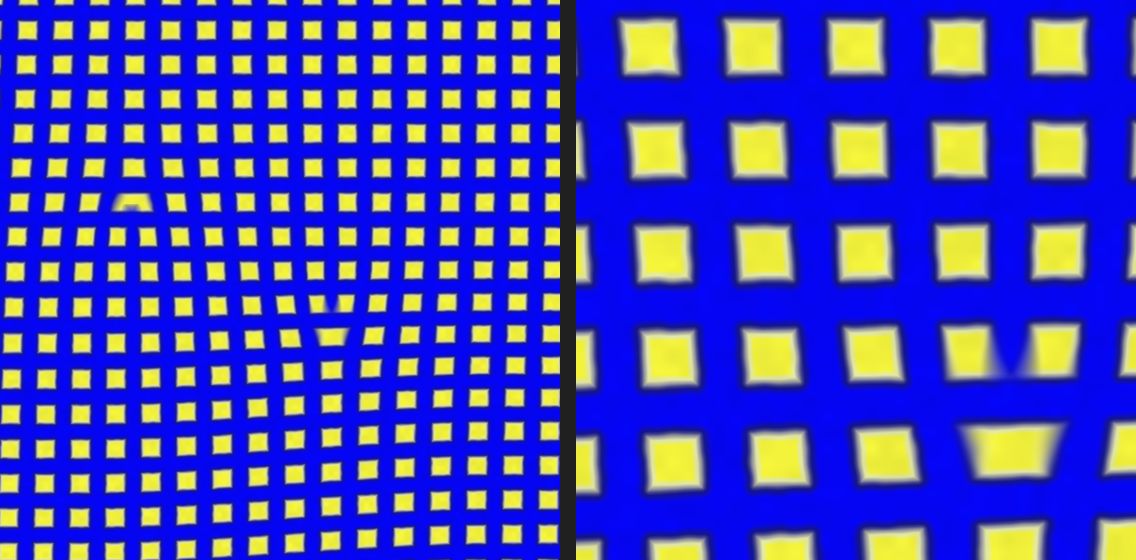
Left, the full canvas; right, a detail of the centre.
A Shadertoy shader for this pattern:

```glsl
// A grid of soft yellow squares on blue, bent by two opposite dislocations
// where a column splits and merges. Angle terms warp the column phase, a
// smooth bulge bends the rows, and a sideways blur smears both cores.
#define COLUMNS 15.93
#define ROWS 16.27
#define HALF_SIDE 0.25
#define SPLIT_CORE vec2(0.232, 0.635)
#define MERGE_CORE vec2(0.592, 0.4245)
#define SMEAR_RADIUS 0.036
#define SMEAR_WIDTH 0.026
#define EDGE_SOFTNESS 0.016
#define WEAR_SCALE 110.0
#define WEAR_AMOUNT 0.022
#define TAPS 9

const float TAU = 6.2831853;

float hash(vec2 p) {
    vec3 q = fract(vec3(p.xyx) * 0.1031);
    q += dot(q, q.yzx + 33.33);
    return fract((q.x + q.y) * q.z);
}

float valueNoise(vec2 p) {
    vec2 i = floor(p), f = fract(p);
    f = f * f * (3.0 - 2.0 * f);
    vec2 e = vec2(0.0, 1.0);
    return mix(mix(hash(i), hash(i + e.yx), f.x),
               mix(hash(i + e.xy), hash(i + e.yy), f.x), f.y);
}

// Turns around a core, from -0.5 to 0.5; its unit jump vanishes in fract
float turns(vec2 p) {
    return atan(p.y, p.x) / TAU;
}

// Column and row phase; whole numbers are square centres
vec2 gridPhase(vec2 p) {
    float column = p.x * COLUMNS - 0.744
                 + turns(p - SPLIT_CORE) - turns(p - MERGE_CORE)
                 + 0.46 * (0.947 - p.y) * (1.0 - 0.7 * p.x);
    float depth = 1.0 - p.y;
    float bulge = mix(0.0104, -0.0221, smoothstep(0.15, 0.9, p.x))
                * smoothstep(0.41, 0.78, depth);
    return vec2(column, (depth - bulge - 0.054) * ROWS);
}

// Signed distance to the nearest square, in grid periods
float squareDistance(vec2 p) {
    vec2 q = abs(fract(gridPhase(p) + 0.5) - 0.5) - HALF_SIDE;
    return length(max(q, 0.0)) + min(max(q.x, q.y), 0.0);
}

float beyond(float edge, float d, float soft) {
    return smoothstep(edge - soft, edge + soft, d);
}

// Yellow core, pale rim, grey edge, slate, dark halo, blue ground
vec3 squareColour(float d, float soft) {
    vec3 c = vec3(0.94, 0.94, 0.23);
    c = mix(c, vec3(0.88, 0.90, 0.62), beyond(-0.065, d, soft));
    c = mix(c, vec3(0.62, 0.62, 0.64), beyond(-0.020, d, soft));
    c = mix(c, vec3(0.27, 0.28, 0.53), beyond(0.012, d, soft));
    c = mix(c, vec3(0.08, 0.08, 0.55), beyond(0.040, d, soft));
    return mix(c, vec3(0.02, 0.02, 0.95), beyond(0.090, d, soft * 2.0));
}

void mainImage(out vec4 fragColor, in vec2 fragCoord) {
    vec2 p = fragCoord / iResolution.y;
    float soft = EDGE_SOFTNESS + 0.5 * COLUMNS / iResolution.y;

    // Uneven edges and grain
    float wear = valueNoise(p * WEAR_SCALE) - 0.5;

    // Sideways smear, strongest at the two cores
    vec2 a = (p - SPLIT_CORE) / SMEAR_RADIUS;
    vec2 b = (p - MERGE_CORE) / SMEAR_RADIUS;
    float smear = SMEAR_WIDTH * (exp(-dot(a, a)) + exp(-dot(b, b)));

    vec3 colour = vec3(0.0);
    for (int i = 0; i < TAPS; i++) {
        float t = float(i) / float(TAPS - 1) - 0.5;
        float d = squareDistance(p + vec2(t * smear, 0.0));
        colour += squareColour(d + wear * WEAR_AMOUNT, soft);
    }
    colour /= float(TAPS);
    colour *= 1.0 + 0.06 * wear;

    fragColor = vec4(clamp(colour, 0.0, 1.0), 1.0);
}
```
